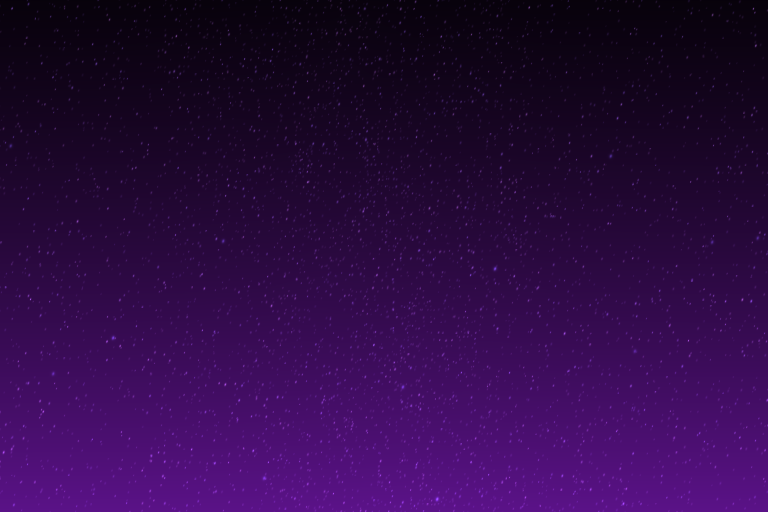
Give the GLSL for this texture, as a Shadertoy shader.

```glsl
const vec3  SKY_TINT = vec3(1.0, 0.2, 1.5);
const vec3  SKY_RAMP = vec3(0.029, 0.205, 0.12);  // constant, linear, quadratic
const vec3  COOL_STAR = vec3(0.30, 0.22, 0.62);
const vec3  WARM_STAR = vec3(0.48, 0.28, 0.52);
const vec2  TRAIL_DIR = vec2(0.35, 0.937);        // slant of the short star trails
const float TRAIL_STRETCH = 1.6;
const float STAR_RADIUS = 0.0014;
const float BAND_CENTER = -0.03;
const float BAND_WIDTH = 0.30;
const float HAZE = 0.006;

// Bright stars: centre and strength
const int BEACON_COUNT = 12;
const vec3 BEACONS[BEACON_COUNT] = vec3[](
    vec3(-0.314, 0.029, 0.7), vec3(0.217, -0.025, 1.0),
    vec3(-0.529, -0.160, 0.9), vec3(0.037, -0.256, 0.8),
    vec3(-0.234, -0.434, 0.7), vec3(0.104, -0.475, 1.1),
    vec3(0.443, 0.195, 0.7), vec3(0.641, 0.027, 0.6),
    vec3(0.730, 0.035, 0.6), vec3(-0.729, 0.215, 0.6),
    vec3(0.490, -0.186, 0.5), vec3(-0.646, -0.230, 0.6));

// Star clusters: centre and radius
const int CLUSTER_COUNT = 5;
const vec3 CLUSTERS[CLUSTER_COUNT] = vec3[](
    vec3(-0.154, 0.188, 0.030), vec3(-0.018, 0.152, 0.035),
    vec3(0.074, -0.092, 0.016), vec3(-0.070, -0.322, 0.012),
    vec3(0.258, 0.041, 0.020));

vec3 hash3(vec2 cell) {
    vec3 q = fract(cell.xyx * vec3(0.1031, 0.1030, 0.0973));
    q += dot(q, q.yxz + 33.33);
    return fract((q.xxy + q.yzz) * q.zyx);
}

float cornerSlope(vec2 cell, vec2 offset) {
    float a = 6.28318 * hash3(cell + 71.0).x;
    return dot(vec2(cos(a), sin(a)), offset);
}

float gradientNoise(vec2 p) {
    vec2 i = floor(p), f = p - i;
    vec2 u = f * f * f * (f * (f * 6.0 - 15.0) + 10.0);
    vec2 e = vec2(1.0, 0.0);
    float low = mix(cornerSlope(i, f), cornerSlope(i + e, f - e), u.x);
    float high = mix(cornerSlope(i + e.yx, f - e.yx), cornerSlope(i + 1.0, f - 1.0), u.x);
    return mix(low, high, u.y);
}

// Broad, faint band of denser stars, broken up by noise
float starBand(vec2 p) {
    float x = (p.x - BAND_CENTER - 0.12 * (0.1 - p.y)) / BAND_WIDTH;
    return exp(-x * x) * (0.8 + 0.9 * gradientNoise(p * 7.0));
}

float clusterDensity(vec2 p) {
    float density = 0.0;
    for (int i = 0; i < CLUSTER_COUNT; i++) {
        vec2 d = (p - CLUSTERS[i].xy) / CLUSTERS[i].z;
        density += exp(-dot(d, d));
    }
    return density;
}

// Soft spot, stretched along the trail direction
float starSpot(vec2 d, float radius) {
    float r = max(radius, 0.5 / iResolution.y);
    vec2 q = vec2(dot(d, vec2(TRAIL_DIR.y, -TRAIL_DIR.x)), dot(d, TRAIL_DIR) / TRAIL_STRETCH);
    return exp(-dot(q, q) / (r * r));
}

// One jittered star per grid cell, kept with a local probability
float starLayer(vec2 p, float scale, float base, float bandGain, float clusterGain, float seed) {
    vec2 cell = floor(p * scale);
    vec3 h = hash3(cell + seed);
    vec3 k = hash3(cell + seed + 137.0);
    vec2 center = (cell + 0.22 + 0.56 * h.xy) / scale;
    float chance = base + bandGain * starBand(center) + clusterGain * clusterDensity(center);
    float strength = 0.22 + 0.78 * k.x * k.x * k.x;
    return step(h.z, chance) * strength * starSpot(p - center, STAR_RADIUS * (0.75 + 0.5 * k.y));
}

void mainImage(out vec4 fragColor, in vec2 fragCoord) {
    vec2 p = (fragCoord - 0.5 * iResolution.xy) / iResolution.y;
    float depth = 0.5 - p.y;

    // Sky, dark above and violet below
    vec3 color = SKY_TINT * dot(SKY_RAMP, vec3(1.0, depth, depth * depth));
    color += HAZE * starBand(p) * vec3(0.6, 0.4, 1.0);

    // Scattered stars, from sparse and bright to fine and faint
    float stars = starLayer(p, 38.0, 0.40, 0.10, 0.0, 211.0);
    stars += 0.75 * starLayer(p, 71.0, 0.20, 0.22, 0.2, 419.0);
    stars += 0.55 * starLayer(p, 137.0, 0.04, 0.17, 0.5, 733.0);
    vec3 tint = mix(COOL_STAR, WARM_STAR, 0.25 + 0.6 * hash3(floor(p * 38.0) + 307.0).x);
    color += stars * tint;

    // Bright stars with a small glow
    for (int i = 0; i < BEACON_COUNT; i++) {
        vec2 d = p - BEACONS[i].xy;
        float glow = 0.8 * starSpot(d, 0.0021) + 0.22 * exp(-dot(d, d) / 0.00002);
        color += BEACONS[i].z * glow * COOL_STAR;
    }

    fragColor = vec4(color, 1.0);
}
```
